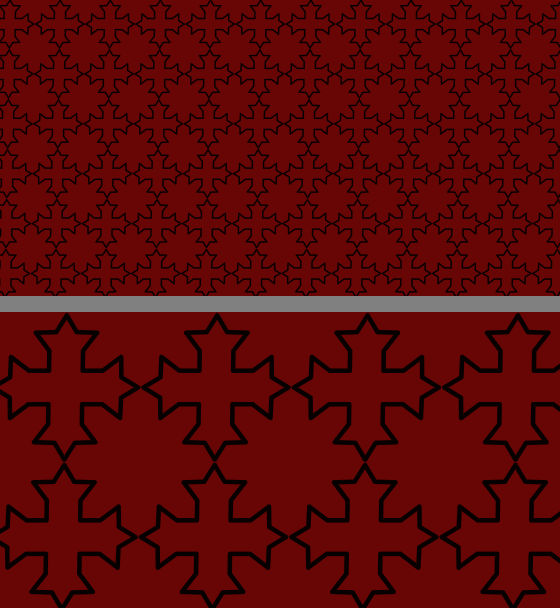
Top: the whole. Bottom: its middle third, enlarged.
A WebGL 2 fragment shader for this pattern:

```glsl
#version 300 es
precision highp float;
// A slightly sheared square lattice of outlined crosses with three-pointed arms.
// Each cell is folded to one eighth, where the outline is a short polyline;
// the distance to that polyline gives an antialiased dark line on flat red.

uniform vec2 u_resolution;
out vec4 fragColor;

// Lengths in canvas widths, measured from the top left
const vec2 CELL = vec2(0.08952, 0.08906);
const vec2 FIRST_CENTER = vec2(0.1068, 0.0430);
const float SHEAR = 0.0168;          // leftward drift per unit downward

// Lengths in cells
const float LINE_WIDTH = 0.030;
const int CORNERS = 5;
const vec2 OUTLINE[CORNERS] = vec2[CORNERS](
    vec2(0.000, 0.482),              // arm tip
    vec2(0.068, 0.370),              // notch beside the tip
    vec2(0.204, 0.366),              // side prong
    vec2(0.112, 0.245),              // neck of the arm
    vec2(0.112, 0.112));             // inner corner

const vec3 FIELD_RED = vec3(0.408, 0.018, 0.018);
const vec3 LINE_BLACK = vec3(0.025, 0.001, 0.001);

float segmentDistance(vec2 p, vec2 a, vec2 b) {
    vec2 ap = p - a;
    vec2 ab = b - a;
    float t = clamp(dot(ap, ab) / dot(ab, ab), 0.0, 1.0);
    return length(ap - ab * t);
}

// Unsigned distance to the cross outline, p in cells from its centre
float crossDistance(vec2 p) {
    p = abs(p);
    if (p.x > p.y) p = p.yx;
    float d = 1.0;
    for (int i = 0; i < CORNERS - 1; i++) {
        d = min(d, segmentDistance(p, OUTLINE[i], OUTLINE[i + 1]));
    }
    return d;
}

void main() {
    // Canvas position with y running down from the top edge
    vec2 canvas = vec2(gl_FragCoord.x, u_resolution.y - gl_FragCoord.y) / u_resolution.x;

    // Lattice position, zero at the centre of each cross
    vec2 lattice = canvas - FIRST_CENTER;
    lattice.x += SHEAR * lattice.y;
    vec2 local = fract(lattice / CELL + 0.5) - 0.5;

    // Line coverage over one pixel
    float pixel = 1.0 / (u_resolution.x * CELL.x);
    float edge = 0.5 * LINE_WIDTH - crossDistance(local);
    float ink = clamp(edge / pixel + 0.5, 0.0, 1.0);

    fragColor = vec4(mix(FIELD_RED, LINE_BLACK, ink), 1.0);
}
```
